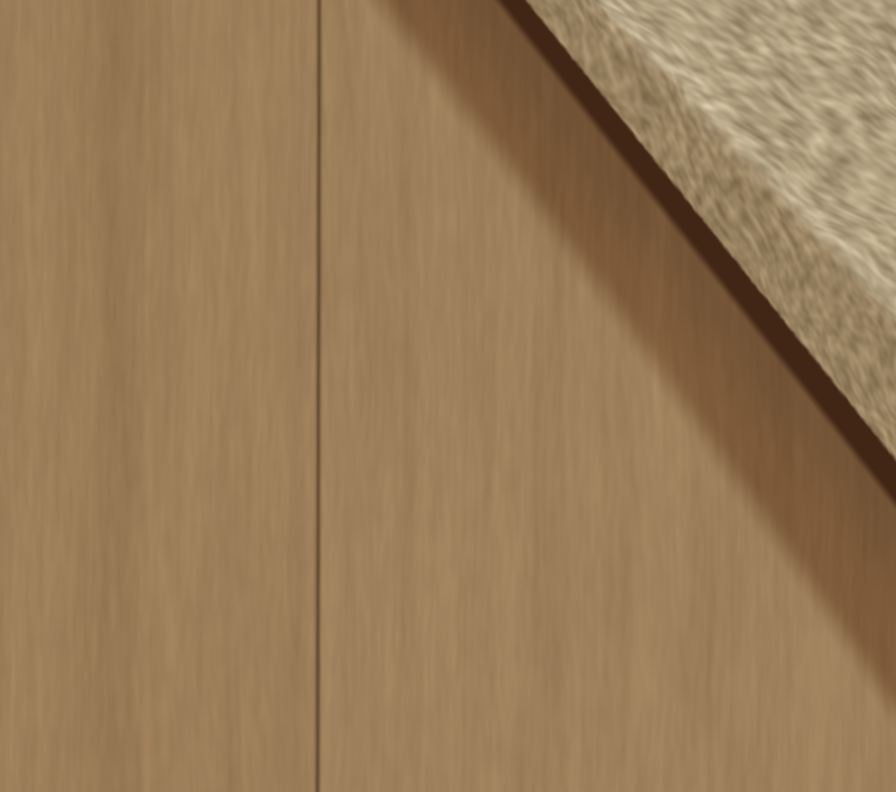
Give the GLSL for this texture, as a WebGL 1 fragment shader.

```glsl
precision highp float;
// Oak boards with one vertical seam, crossed at the upper right by the thick
// edge of a woven rug and its soft diagonal shadow. Grain and fibres are
// stretched gradient noise; the diagonals are signed distances to lines.

uniform vec2 u_resolution;

#define SEAM_X 0.402
#define SEAM_WIDTH 0.0032
#define GRAIN_CONTRAST 0.065
#define FIBRE_CONTRAST 0.28
#define PENUMBRA 0.021
#define OAK vec3(0.617, 0.500, 0.360)
#define SHADE_TINT vec3(0.800, 0.715, 0.640)
#define CREVICE vec3(0.255, 0.150, 0.085)
#define RUG_TOP vec3(0.680, 0.615, 0.490)
#define RUG_SIDE vec3(0.590, 0.505, 0.375)

vec2 gradientAt(vec2 cell) {
    float angle = 6.2832 * fract(sin(dot(cell, vec2(127.1, 311.7))) * 43758.55);
    return vec2(cos(angle), sin(angle));
}

// Gradient noise, roughly -0.7 to 0.7
float noise(vec2 p) {
    vec2 i = floor(p);
    vec2 f = fract(p);
    vec2 u = f * f * f * (f * (f * 6.0 - 15.0) + 10.0);
    vec2 e = vec2(0.0, 1.0);
    float low = mix(dot(gradientAt(i), f),
                    dot(gradientAt(i + e.yx), f - e.yx), u.x);
    float high = mix(dot(gradientAt(i + e.xy), f - e.xy),
                     dot(gradientAt(i + e.yy), f - e.yy), u.x);
    return mix(low, high, u.y);
}

// Signed distance to the line from a to b, positive on its upper right
float lineSide(vec2 p, vec2 a, vec2 b) {
    vec2 along = b - a;
    return dot(p - a, normalize(vec2(-along.y, along.x)));
}

// Coordinates along and across a direction given by its angle
vec2 turned(vec2 p, float angle) {
    vec2 d = vec2(cos(angle), sin(angle));
    return vec2(dot(p, d), dot(p, vec2(-d.y, d.x)));
}

vec3 oakBoards(vec2 p) {
    float board = step(SEAM_X, p.x);
    vec2 g = p + vec2(0.0, board * 7.3);
    g.x += 0.014 * noise(vec2(p.x * 4.0, g.y * 1.6));

    // Broad bands, long lines and short pores
    float grain = 0.75 * noise(vec2(g.x * 15.0, g.y * 0.9));
    grain += 0.65 * noise(vec2(g.x * 46.0, g.y * 2.6) + 11.0);
    grain += 0.60 * noise(vec2(g.x * 105.0, g.y * 8.0) + 23.0);
    grain += 0.50 * noise(vec2(g.x * 150.0, g.y * 24.0) + 37.0);
    vec3 color = OAK * (1.0 + GRAIN_CONTRAST * grain * vec3(1.0, 1.15, 1.35));

    // Brown streak with a pale line beside it on the left board
    float streak = exp(-pow((p.x - 0.135) / 0.045, 2.0)) * mix(0.5, 1.0, p.y);
    color *= 1.0 - streak * vec3(0.055, 0.075, 0.090);
    color *= 1.0 + 0.035 * exp(-pow((p.x - 0.186) / 0.005, 2.0));
    color *= mix(vec3(0.985, 0.985, 0.970), vec3(1.0), board);

    // Seam, with a faint lit bevel on its right
    float fromSeam = p.x - SEAM_X - 0.002 * (p.y - 0.5);
    float groove = exp(-pow(fromSeam / SEAM_WIDTH, 2.0));
    float bevel = exp(-pow((fromSeam - 0.010) / 0.006, 2.0));
    return color * (1.0 - groove * vec3(0.34, 0.38, 0.43) + 0.025 * bevel);
}

vec3 rugPile(vec2 p, float ridge) {
    float top = smoothstep(-0.018, 0.016, ridge + 0.012 * noise(p * 45.0));
    vec2 bend = 0.018 * vec2(noise(p * 9.0), noise(p * 9.0 + 17.0));

    // Strands lie flatter on the top and steeper down the side
    vec2 flat_ = turned(p + bend, -0.56);
    vec2 steep = turned(p + bend, -1.12);
    float topFibre = noise(flat_ * vec2(24.0, 85.0))
                   + 0.65 * noise(flat_ * vec2(52.0, 150.0) + 9.0);
    float sideFibre = 0.8 * noise(steep * vec2(38.0, 95.0))
                    + 0.6 * noise(steep * vec2(70.0, 160.0) + 5.0);
    float fibre = mix(sideFibre, topFibre, top);
    fibre += 0.25 * noise(p * 13.0);

    vec3 color = mix(RUG_SIDE, RUG_TOP, top);
    color *= 1.0 + FIBRE_CONTRAST * fibre * vec3(0.90, 1.0, 1.18);
    float crest = exp(-pow((ridge - 0.006) / 0.015, 2.0));
    return color * (1.0 + crest * vec3(0.07, 0.085, 0.12));
}

void main() {
    vec2 p = gl_FragCoord.xy / u_resolution.y;
    float soft = max(0.0028, 0.8 / u_resolution.y);

    float rugEdge = lineSide(p, vec2(0.664, 1.0), vec2(1.133, 0.417));
    float crevice = lineSide(p, vec2(0.629, 1.0), vec2(1.133, 0.361));
    float shadow = lineSide(p, vec2(0.479, 1.0), vec2(1.133, 0.100));
    float ridge = lineSide(p, vec2(0.752, 1.0), vec2(1.133, 0.602));
    shadow -= 0.012 * sin(3.1416 * clamp((p.x - 0.479) / 0.654, 0.0, 1.0));

    // Cast shadow deepens towards the rug
    vec3 color = oakBoards(p);
    float shade = smoothstep(-PENUMBRA, PENUMBRA, shadow);
    color *= mix(vec3(1.0), SHADE_TINT, shade);
    color *= 1.0 - shade * 0.09 * smoothstep(-0.12, 0.0, crevice);

    // Dark gap below the rug, then the rug itself
    color = mix(color, CREVICE, smoothstep(-0.007, 0.006, crevice));
    float fray = 0.0015 * noise(p * 110.0);
    color = mix(color, rugPile(p, ridge), smoothstep(-soft, soft, rugEdge + fray));
    gl_FragColor = vec4(color, 1.0);
}
```
